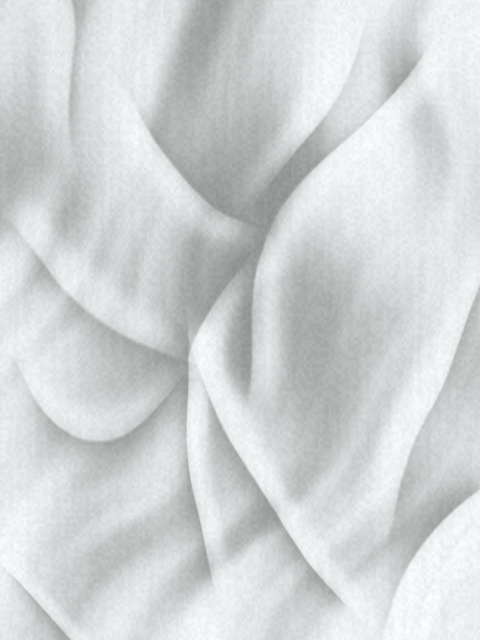
Give the GLSL for this texture, as a WebGL 1 fragment shader.

```glsl
precision highp float;
// Draped white satin: soft diagonal folds, creased edges and a fine weave.
uniform vec2 u_resolution;

float hash(vec2 p) {
  return fract(sin(dot(p, vec2(127.1, 311.7))) * 43758.5453);
}

float noise(vec2 p) {
  vec2 i = floor(p), f = fract(p);
  f = f * f * f * (f * (f * 6.0 - 15.0) + 10.0);
  return mix(mix(hash(i), hash(i + vec2(1.0, 0.0)), f.x),
             mix(hash(i + vec2(0.0, 1.0)), hash(i + 1.0), f.x), f.y);
}

// Shade across a crease: glow where d is positive, shadow where negative.
float crease(float d, float width) {
  float x = d / width;
  float glow = 0.75 * exp(-3.0 * (x - 0.6) * (x - 0.6));
  return mix(-exp(-abs(x)), glow, smoothstep(-0.09, 0.09, x));
}

// Bowed crease from a to b, lit on its left, with soft ends.
float fold(vec2 p, vec2 a, vec2 b, float bend, float width) {
  float span = length(b - a);
  vec2 dir = (b - a) / span;
  float along = dot(p - a, dir) / span;
  float t = clamp(along, 0.0, 1.0);
  float d = dot(p - a, vec2(-dir.y, dir.x)) - bend * 4.0 * t * (1.0 - t);
  float ends = smoothstep(-0.15, 0.25, along) * (1.0 - smoothstep(0.75, 1.15, along));
  return ends * crease(d, width);
}

// Long fold that drops straight, then sweeps to the upper right.
float longFold(vec2 p) {
  float rise = exp((p.y - 0.63) / 0.045);
  float edge = 0.385 + 0.95 * 0.045 * log(1.0 + rise);
  float slope = 0.95 * rise / (1.0 + rise);
  float d = (p.x - edge) / sqrt(1.0 + slope * slope);
  float ends = smoothstep(0.35, 0.45, p.y) * (1.0 - smoothstep(0.84, 1.0, p.y));
  return ends * crease(d, 0.038);
}

// Creases around the pocket in the middle and down the right side.
float mainFolds(vec2 p) {
  float s = 0.19 * longFold(p);
  s += 0.15 * fold(p, vec2(0.39, 0.67), vec2(0.57, 1.00), -0.025, 0.035);
  s += 0.16 * fold(p, vec2(0.40, 0.61), vec2(0.295, 0.44), -0.012, 0.035);
  s += 0.18 * fold(p, vec2(0.30, 0.50), vec2(0.335, 0.08), -0.012, 0.024);
  s += 0.20 * fold(p, vec2(0.30, 0.48), vec2(0.56, 0.03), -0.03, 0.030);
  s += 0.16 * fold(p, vec2(0.62, 0.18), vec2(0.77, 0.62), 0.01, 0.035);
  s += 0.21 * fold(p, vec2(0.80, 0.26), vec2(0.59, -0.06), -0.05, 0.040);
  s += 0.14 * fold(p, vec2(0.77, 0.20), vec2(0.63, -0.04), -0.02, 0.022);
  return s;
}

// Softer, looser folds on the left.
float looseFolds(vec2 p) {
  float s = 0.15 * fold(p, vec2(0.41, 0.64), vec2(0.21, 0.86), 0.04, 0.038);
  s += 0.12 * fold(p, vec2(0.02, 0.66), vec2(0.31, 0.44), -0.035, 0.050);
  s += 0.13 * fold(p, vec2(0.01, 0.44), vec2(0.29, 0.42), -0.12, 0.055);
  s += 0.13 * fold(p, vec2(0.11, 0.78), vec2(0.09, 1.06), -0.02, 0.050);
  s += 0.13 * fold(p, vec2(-0.03, 0.13), vec2(0.15, -0.04), 0.0, 0.020);
  return s;
}

// Broad swells and lean streaks of sheen.
float sheen(vec2 p) {
  vec2 warp = vec2(noise(p * 3.0 + 7.0), noise(p * 3.0 + 19.0)) - 0.5;
  vec2 q = p + 0.16 * warp;
  float swell = noise(q * vec2(5.5, 4.0) + 2.0) - 0.5;
  float lean = q.x - 0.42 * q.y;
  float streak = noise(vec2(lean * 14.0, q.y * 3.2 + 5.0)) - 0.5;
  float ripple = noise(vec2(lean * 30.0, q.y * 5.0 + 31.0)) - 0.5;
  return 0.26 * swell + 0.26 * streak + 0.09 * ripple;
}

// Interlaced threads, fading out where the canvas is too small to hold them.
float weave(vec2 p) {
  vec2 q = p + 0.008 * vec2(noise(p * 5.0), noise(p * 5.0 + 40.0));
  vec2 thread = cos(6.2832 * 185.0 * q);
  float grain = noise(q * vec2(240.0, 190.0)) - 0.5;
  float slub = noise(q * vec2(150.0, 9.0)) - 0.5;
  float visible = smoothstep(370.0, 520.0, u_resolution.y);
  return visible * (0.017 * thread.x * thread.y + 0.048 * grain) + 0.022 * slub;
}

void main() {
  vec2 p = gl_FragCoord.xy / u_resolution.y;

  // Small wobble keeps the creases from looking ruled.
  vec2 wobble = vec2(noise(p * 7.0), noise(p * 7.0 + 50.0)) - 0.5;
  vec2 cloth = p + 0.026 * wobble;
  float folds = mainFolds(cloth) + looseFolds(cloth);
  float shade = 0.125 + 1.25 * (folds + sheen(p));

  // Roll off into the deepest grey and the brightest white.
  float x = shade / 0.2;
  float tone = 0.765 + 0.215 * x / sqrt(1.0 + x * x) + weave(p);

  vec3 tint = vec3(-0.006, 0.008, 0.001 + 0.008 * smoothstep(0.6, 0.85, tone));
  gl_FragColor = vec4(clamp(tone + tint, 0.0, 1.0), 1.0);
}
```
